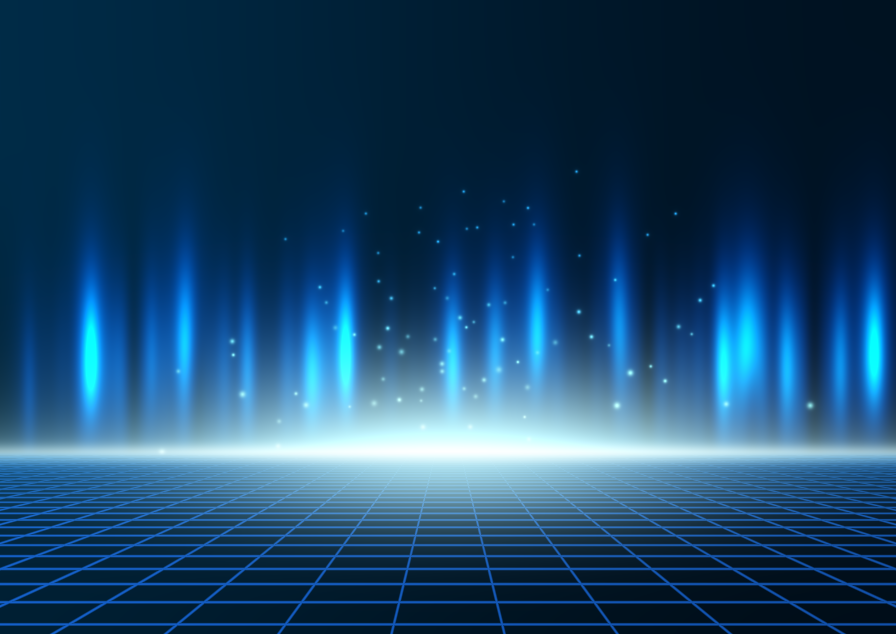
A WebGL 2 fragment shader for this background:

```glsl
#version 300 es
precision highp float;
uniform vec2 u_resolution;
out vec4 outColor;

// Lengths are in canvas heights; x is measured from the canvas centre.
const float HORIZON = 0.283;
const float VANISH_Y = 0.366;      // vanishing height of the floor grid
const float COLUMN_STEP = 0.487;
const float ROW_STEP = 0.3155;
const float ROW_PHASE = 2.85;
const float LINE_WIDTH = 0.0019;
const float SPARK_CELL = 0.038;
const vec2 SPARK_CENTER = vec2(0.02, 0.47);
const vec2 SPARK_SPREAD = vec2(0.29, 0.18);

const vec3 NIGHT_LEFT = vec3(0.0, 0.17, 0.28);
const vec3 NIGHT_RIGHT = vec3(0.0, 0.07, 0.13);
const vec3 BEAM_BLUE = vec3(0.0, 0.29, 0.95);
const vec3 BEAM_CYAN = vec3(0.0, 0.50, 0.10);
const vec3 HAZE = vec3(0.74, 0.94, 0.98);
const vec3 FLOOR_SHEEN = vec3(0.12, 0.42, 0.72);
const vec3 GRID_BLUE = vec3(0.09, 0.42, 0.90);
const vec3 SPARK_BLUE = vec3(0.15, 0.65, 1.0);
const vec3 SPARK_PALE = vec3(0.55, 1.0, 1.0);

// Main beams: x, centre height, strength
const int BEAM_COUNT = 16;
const vec3 BEAMS[BEAM_COUNT] = vec3[](
  vec3(-0.66, 0.38, 0.38), vec3(-0.562, 0.43, 1.15), vec3(-0.467, 0.43, 0.35),
  vec3(-0.412, 0.48, 0.60), vec3(-0.316, 0.41, 0.45), vec3(-0.215, 0.40, 0.85),
  vec3(-0.162, 0.44, 0.95), vec3(0.006, 0.42, 0.75), vec3(0.075, 0.44, 0.62),
  vec3(0.142, 0.47, 0.92), vec3(0.268, 0.50, 0.55), vec3(0.43, 0.42, 0.65),
  vec3(0.476, 0.46, 0.85), vec3(0.535, 0.42, 0.55), vec3(0.618, 0.42, 0.60),
  vec3(0.673, 0.44, 1.15));

float hash(vec2 p) {
  vec3 q = fract(vec3(p.xyx) * 0.1031);
  q += dot(q, q.yzx + 33.33);
  return fract((q.x + q.y) * q.z);
}

float bell(float x) { return exp(-x * x); }

vec3 screenBlend(vec3 a, vec3 b) { return 1.0 - (1.0 - min(a, 1.0)) * (1.0 - min(b, 1.0)); }

// Soft vertical streaks with a long upper tail
vec3 beamLight(vec2 p) {
  float light = 0.0;
  for (int i = 0; i < BEAM_COUNT; i++) {
    vec3 b = BEAMS[i];
    float dx = p.x - b.x;
    float dy = p.y - b.y;
    float width = mix(0.014, 0.020, hash(vec2(float(i), 4.0))) * mix(0.6, 1.0, smoothstep(0.3, 0.6, b.z));
    float core = bell(dx / width) * bell(dy / (dy > 0.0 ? 0.125 : 0.105));
    float tail = bell(dx / (width * 2.3)) * bell(dy / (dy > 0.0 ? 0.20 : 0.13));
    light += b.z * (0.68 * core + 0.32 * tail);
  }
  float ripple = 0.5 + 0.22 * sin(p.x * 71.0 + 1.0) + 0.18 * sin(p.x * 117.0) + 0.1 * sin(p.x * 193.0);
  float sides = 0.5 + 0.5 * smoothstep(0.1, 0.4, abs(p.x));
  light += 0.5 * ripple * sides * bell((p.y - 0.41) / 0.14) * smoothstep(0.72, 0.5, abs(p.x));
  return BEAM_BLUE * min(light, 1.1) + BEAM_CYAN * light * light * light;
}

// One jittered spark per cell, denser around the centre
vec3 sparkLight(vec2 p) {
  vec2 home = floor(p / SPARK_CELL);
  vec3 sum = vec3(0.0);
  for (int j = -1; j <= 1; j++) {
    for (int i = -1; i <= 1; i++) {
      vec2 cell = home + vec2(i, j);
      vec2 jitter = vec2(hash(cell + 17.0), hash(cell + 59.0));
      vec2 spot = (cell + jitter) * SPARK_CELL;
      vec2 q = (spot - SPARK_CENTER) / SPARK_SPREAD;
      float present = step(hash(cell + 91.0), 0.8 * exp(-dot(q, q)));
      float low = smoothstep(0.62, 0.36, spot.y);
      float radius = mix(0.0022, 0.0050, low * hash(cell + 33.0));
      float d = length(p - spot) / radius;
      float light = exp(-d * d) + 0.22 * exp(-0.8 * d);
      sum += present * light * mix(0.4, 0.95, hash(cell + 73.0)) * mix(SPARK_BLUE, SPARK_PALE, low);
    }
  }
  return sum;
}

float gridLine(float dist, float width, float pixel) {
  float soft = max(pixel, width * 0.5);
  return smoothstep(width + soft, max(width - soft, 0.0), dist);
}

// Perspective lines, with distances measured on the canvas
float floorGrid(vec2 p, float pixel) {
  float depth = VANISH_Y - p.y;
  float column = abs(fract(p.x / (depth * COLUMN_STEP)) - 0.5) * depth * COLUMN_STEP;
  column *= depth / length(vec2(depth, p.x));
  float row = abs(fract((1.0 / depth - ROW_PHASE) / ROW_STEP + 0.5) - 0.5) * ROW_STEP * depth * depth;
  float width = LINE_WIDTH * mix(0.3, 1.0, smoothstep(0.08, 0.3, depth));
  float lines = max(gridLine(column, width, pixel), gridLine(row, width, pixel));
  return lines * mix(0.45, 0.85, smoothstep(0.09, 0.2, depth));
}

void main() {
  vec2 p = (gl_FragCoord.xy - vec2(0.5 * u_resolution.x, 0.0)) / u_resolution.y;
  float pixel = 1.0 / u_resolution.y;
  float across = gl_FragCoord.x / u_resolution.x;
  float rise = p.y - HORIZON;
  float away = abs(rise);
  vec3 night = mix(NIGHT_LEFT, NIGHT_RIGHT, smoothstep(-0.1, 1.0, across));

  // Sky, beams and haze
  vec3 sky = night * mix(0.8, 1.0, smoothstep(0.3, 0.8, p.y)) + beamLight(p);
  float skyHaze = 0.90 * bell(p.x / 0.46) * bell(away / 0.145) + 0.50 * exp(-away / 0.04);
  sky = screenBlend(sky, HAZE * skyHaze);
  sky = screenBlend(sky, sparkLight(p));

  // Floor, lines and reflected glow
  vec3 ground = night * 0.72;
  float grid = floorGrid(vec2(p.x, min(p.y, HORIZON)), pixel);
  ground = mix(ground, GRID_BLUE * mix(1.0, 0.85, across), grid);
  ground = screenBlend(ground, FLOOR_SHEEN * 0.7 * exp(-away / 0.05));
  ground = screenBlend(ground, HAZE * 0.88 * bell(p.x / 0.42) * bell(away / 0.10));

  // Bright horizon seam
  vec3 color = mix(ground, sky, smoothstep(-0.006, 0.006, rise));
  float seam = bell(away / 0.014) * (0.42 + 0.5 * bell(p.x / 0.5));
  outColor = vec4(screenBlend(color, vec3(0.78, 0.97, 1.0) * seam), 1.0);
}
```
